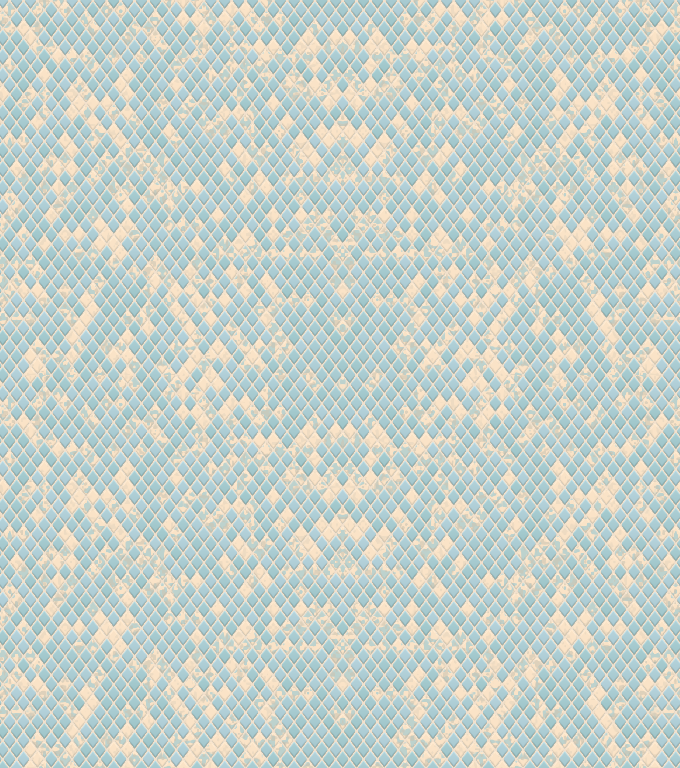
Write a Shadertoy shader that draws this pattern.

```glsl
// Snakeskin-like lattice of small bevelled diamonds, in blue, mottled and cream.
// Diagonal coordinates give the cells; hashes of each mirrored, vertically
// repeating cell choose its finish, and a shifted rounded box casts its shadow.

float hash(vec2 p) {
    return fract(sin(dot(p, vec2(127.1, 311.7))) * 43758.5453);
}

float valueNoise(vec2 p) {
    vec2 i = floor(p), f = fract(p);
    f = f * f * (3.0 - 2.0 * f);
    return mix(mix(hash(i), hash(i + vec2(1, 0)), f.x),
               mix(hash(i + vec2(0, 1)), hash(i + vec2(1, 1)), f.x), f.y);
}

float roundedBox(vec2 p, float halfSize, float radius) {
    vec2 d = abs(p) - halfSize + radius;
    return length(max(d, 0.0)) + min(max(d.x, d.y), 0.0) - radius;
}

void mainImage(out vec4 fragColor, in vec2 fragCoord) {
    vec2 uv = fragCoord / iResolution.xy;

    // One unit is one diamond, wide and high; x = 0 is the mirror axis
    vec2 p = vec2(uv.x - 0.504, uv.y) * vec2(49.0, 41.0);
    vec2 diagonal = vec2(p.x + p.y, p.x - p.y);
    vec2 cell = floor(diagonal);
    vec2 local = diagonal - cell - 0.5;
    float soft = 0.6 * length(vec2(49.0, 41.0) / iResolution.xy);

    // Identity of the diamond, mirrored across and repeating every 21 rows
    vec2 centre = 0.5 * vec2(cell.x + cell.y + 1.0, cell.x - cell.y);
    vec2 id = vec2(abs(centre.x), mod(centre.y, 21.0));
    vec2 run = vec2(floor((id.x + id.y) / 3.0), floor(id.x - id.y));
    float wear = 0.6 * hash(id + 3.7) + 0.4 * hash(run + 19.3);
    float mottled = step(0.57, wear);
    float bare = step(0.75, wear);

    // Blue face: tint per diamond, darker towards its lower tip
    float height = 0.5 * (local.x - local.y);
    vec3 cream = vec3(0.98, 0.89, 0.78);
    vec3 blue = mix(vec3(0.635, 0.785, 0.80), vec3(0.70, 0.815, 0.85), hash(id + 8.1));
    blue += 0.05 * height;

    // Flakes of blue and grey left on the worn faces
    vec2 grain = vec2(abs(p.x), mod(p.y, 21.0)) * vec2(4.0, 5.0);
    float flakes = smoothstep(0.42, 0.58, valueNoise(grain));
    float dust = smoothstep(0.55, 0.75, valueNoise(grain * 1.2 + 37.0));
    vec3 worn = mix(cream, vec3(0.70, 0.81, 0.81), 0.85 * flakes * (1.0 - bare));
    worn = mix(worn, vec3(0.80, 0.77, 0.70), dust * mix(0.6, 0.25, bare));
    vec3 face = mix(blue, worn, mottled);

    // Pale seams, shadow below, then the face
    vec3 color = vec3(0.95, 0.88, 0.80);
    float shadow = smoothstep(soft, -soft, roundedBox(local - vec2(-0.07, 0.07), 0.43, 0.12));
    color = mix(color, vec3(0.67, 0.68, 0.62), shadow * mix(0.9, 0.5, mottled));
    float body = roundedBox(local - vec2(-0.01, 0.01), 0.43, 0.12);
    color = mix(color, face, smoothstep(soft, -soft, body));

    // Bevel: lit upper rim and dim lower rim
    float rim = smoothstep(-0.14, 0.0, body) * smoothstep(soft, -soft, body);
    color += rim * 0.16 * clamp(height * 3.0, -0.7, 0.5) * mix(1.0, 0.6, mottled);

    fragColor = vec4(clamp(color, 0.0, 1.0), 1.0);
}
```
